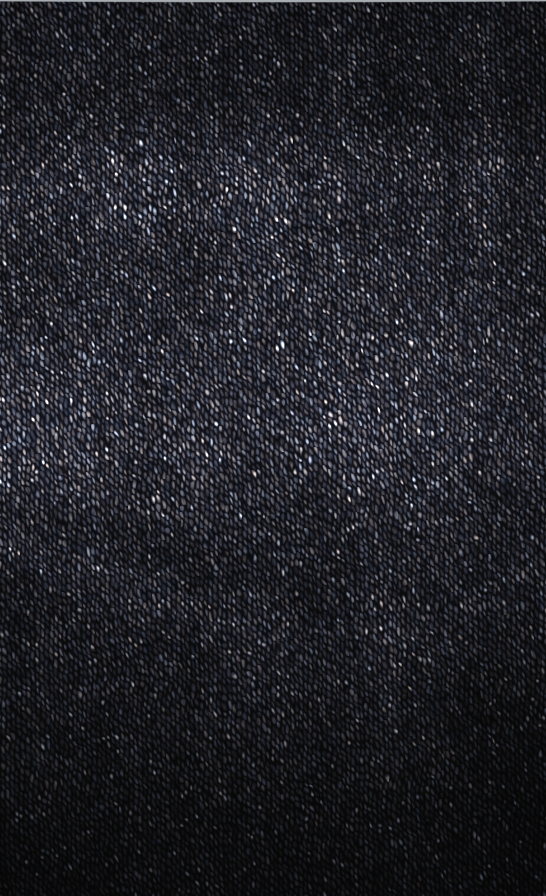
Reproduce this texture procedurally as a Shadertoy shader.

```glsl
// Dark indigo denim: slim slanted threads stepping down in a twill, with pale specks.
// Threads come from a jittered cell grid; layered noise fades the dye in patches,
// streaks and a crease, and the light falls off towards the bottom and corners.

float hash(vec2 p) {
    vec3 q = fract(vec3(p.xyx) * 0.1031);
    q += dot(q, q.yzx + 33.33);
    return fract((q.x + q.y) * q.z);
}

float noise(vec2 p) {
    vec2 i = floor(p), f = fract(p);
    f = f * f * (3.0 - 2.0 * f);
    return mix(mix(hash(i), hash(i + vec2(1, 0)), f.x),
               mix(hash(i + vec2(0, 1)), hash(i + vec2(1, 1)), f.x), f.y);
}

float fbm(vec2 p) {
    float sum = 0.0, amp = 0.53;
    for (int i = 0; i < 4; i++) {
        sum += amp * noise(p);
        p = mat2(1.6, 1.2, -1.2, 1.6) * p + 7.3;
        amp *= 0.5;
    }
    return sum;
}

// Faded dye and lighting, with p.y from 0 to 1 and p.x from 0 to about 0.61
float wearAt(vec2 p) {
    float patches = fbm(p * vec2(5.0, 6.0) + 3.0);
    float streaks = noise(vec2(p.x * 42.0, p.y * 4.0));
    float light = 0.26 + 0.74 * smoothstep(0.0, 0.50, p.y);
    light *= 1.0 - 0.30 * smoothstep(0.80, 0.90, p.y);
    float wear = light * (0.42 + 0.78 * patches + 0.32 * streaks);

    // Worn bands across the upper part and the middle
    wear += 0.26 * exp(-pow((p.y - 0.78) / 0.06, 2.0)) * patches;
    wear += 0.34 * exp(-pow((p.y - 0.54) / 0.08, 2.0)) * patches;

    // Sloping crease: shadow above, faded ridge below
    float crease = p.y - 0.43 + 0.30 * p.x + 0.02 * noise(p * 12.0);
    float reach = 1.0 - smoothstep(0.22, 0.42, p.x);
    wear += reach * (0.24 * exp(-pow((crease + 0.035) / 0.03, 2.0))
                   - 0.16 * exp(-pow((crease - 0.015) / 0.02, 2.0)));
    vec2 hollow = p - vec2(0.34, 0.40);
    wear *= 1.0 - 0.28 * exp(-dot(hollow, hollow) / 0.008);

    vec2 corner = (p - vec2(0.30, 0.57)) / vec2(0.46, 0.62);
    return max(wear * (1.10 - 0.33 * dot(corner, corner)), 0.12);
}

vec3 denim(vec2 p, float wear) {
    // Twill grid: each column steps down from its left neighbour
    vec2 g = p * vec2(190.0, 118.0);
    g += vec2(0.8, 0.6) * vec2(noise(p * 20.0), noise(p * 20.0 + 50.0));
    g += 0.5 * vec2(noise(p * 110.0), noise(p * 110.0 + 9.0));
    float column = floor(g.x);
    g.y += column * 0.60 + 0.35 * hash(vec2(column, 4.0));
    vec2 cell = floor(g);
    vec2 q = fract(g) - 0.5;
    float tone = hash(cell), kind = hash(cell + 71.0);

    // Slim thread leaning to the left, with uneven length and width
    q.x += 0.46 * q.y + 0.20 * (hash(cell + 19.0) - 0.5);
    q.y += 0.26 * (hash(cell + 37.0) - 0.5);
    vec2 size = vec2(0.42, 0.56) + vec2(0.14, 0.20) * (hash(cell + 53.0) - 0.4);
    float bead = 1.0 - smoothstep(0.25, 1.12, length(q / size));

    // Fine fibers run along the same lean
    float fiber = 0.55 + 0.9 * noise(vec2(p.x + 0.30 * p.y, p.y) * vec2(430.0, 190.0));
    float lum = 0.018 + 0.042 * wear * fiber;
    lum += wear * bead * fiber * (0.15 + 0.27 * tone * tone);

    // Small pale specks of weft showing between the threads
    vec2 spot = q - 0.3 * vec2(tone - 0.5, hash(cell + 91.0) - 0.5);
    float speck = 1.0 - smoothstep(0.08, 0.42, length(spot * vec2(0.9, 1.05)));
    lum += speck * smoothstep(0.88, 1.0, kind) * (0.10 + 0.40 * wear);

    // Blue dye, with a few brownish threads
    float blue = smoothstep(0.01, 0.14, lum) * (0.024 + 0.018 * wear);
    float warm = (hash(cell + 113.0) - 0.45) * 0.14 * lum;
    return vec3(lum + warm - 0.08 * blue, lum + 0.02 * blue, lum + blue - warm);
}

void mainImage(out vec4 fragColor, in vec2 fragCoord) {
    vec2 p = fragCoord / iResolution.y;
    float wear = wearAt(p);

    // Four samples per pixel smooth the tiny threads
    vec3 color = vec3(0.0);
    for (int i = 0; i < 4; i++) {
        vec2 offset = vec2(i % 2, i / 2) * 0.5 - 0.25;
        color += 0.25 * denim((fragCoord + offset) / iResolution.y, wear);
    }

    // Thin pale backdrop above the slightly bowed top edge
    float x = fragCoord.x / iResolution.x - 0.5;
    float edge = 0.9975 + 0.004 * x * x;
    color = mix(color, vec3(0.66, 0.68, 0.70), smoothstep(edge - 0.001, edge + 0.001, p.y));
    fragColor = vec4(color, 1.0);
}
```
